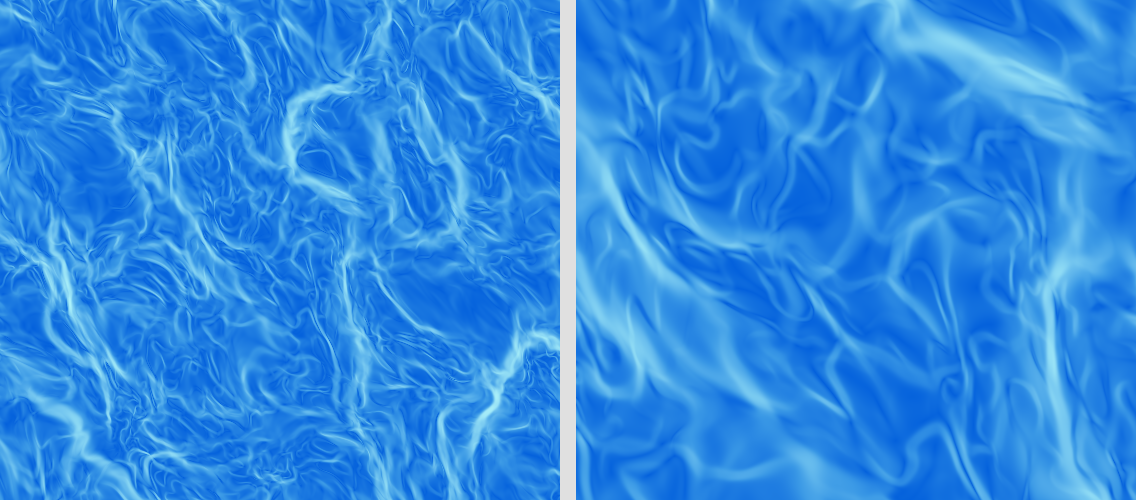
Left, the full canvas; right, a detail of the centre.
A WebGL 1 fragment shader for this texture:

```glsl
precision highp float;
// Slope map of rugged terrain: pale cliffs and wispy folds on deep blue flats.
// The height is a sum of warped, patchy noise steps, and the colour shows how
// steep it is: each step turns into a ragged pale ribbon with crisp edges.

uniform vec2 u_resolution;

const vec3 FLAT_BLUE = vec3(0.0, 0.365, 0.86);
const vec3 SLOPE_BLUE = vec3(0.23, 0.60, 0.90);
const vec3 CLIFF_PALE = vec3(0.46, 0.78, 0.94);
const float SLOPE_MID = 0.61;      // steepness shown as SLOPE_BLUE
const float SLOPE_HIGH = 1.10;     // steepness shown as CLIFF_PALE
const float SLOPE_LIMIT = 1.55;    // steepness approached by the sheerest cliffs
const float SLOPE_LIFT = 0.04;     // faint tone left on level ground

const vec2 GRAIN_DIR = vec2(0.56, -0.83);   // main run of the cliffs
const vec2 GRAIN_STRETCH = vec2(0.80, 1.10);
const float BASE_FREQ = 2.8;
const float FREQ_STEP = 1.75;
const float CLIFF_GAIN = 1.12;     // steepness of the largest cliffs
const float GAIN_STEP = 0.82;
const float CLIFF_WIDTH = 0.048;
const float WIDTH_STEP = 1.22;
const float ROLLING = 0.16;        // gentle slopes between the cliffs
const float WARP = 0.30;
const float SAMPLE_STEP = 0.0012;
const vec2 SEED = vec2(17.3, 41.9);

const mat2 TURN = mat2(0.8, 0.6, -0.6, 0.8);

float hash(vec2 p) {
  vec3 q = fract(p.xyx * 0.1031);
  q += dot(q, q.yzx + 33.33);
  return fract((q.x + q.y) * q.z);
}

// Dot product of a random unit gradient with the offset from its corner
float corner(vec2 cell, vec2 offset) {
  float angle = 6.2832 * hash(cell);
  return dot(vec2(cos(angle), sin(angle)), offset);
}

float noise(vec2 p) {
  vec2 i = floor(p), f = fract(p);
  vec2 u = f * f * f * (f * (f * 6.0 - 15.0) + 10.0);
  vec2 e = vec2(1.0, 0.0);
  return mix(mix(corner(i, f), corner(i + e.xy, f - e.xy), u.x),
             mix(corner(i + e.yx, f - e.yx), corner(i + e.xx, f - e.xx), u.x), u.y);
}

// Bends the ground at three scales so that lines wander and crinkle
vec2 warp(vec2 p) {
  float freq = 5.0;
  for (int i = 0; i < 3; i++) {
    vec2 q = p * freq + SEED;
    p += WARP / freq * vec2(noise(q), noise(q + SEED.yx));
    freq *= 2.7;
  }
  return p;
}

// Ramp with slope one near zero that turns level beyond the given width
float ledge(float n, float width) {
  float x = n / width;
  return n / sqrt(sqrt(1.0 + x * x * x * x));
}

float height(vec2 p) {
  vec2 across = vec2(-GRAIN_DIR.y, GRAIN_DIR.x);
  vec2 q = warp(vec2(dot(p, GRAIN_DIR), dot(p, across)) * GRAIN_STRETCH);
  float freq = BASE_FREQ, gain = CLIFF_GAIN, width = CLIFF_WIDTH;
  float total = 0.0;
  for (int i = 0; i < 6; i++) {
    float n = noise(q * freq + SEED);
    float patches = noise(q * min(freq * 0.65, 7.0) + SEED.yx);
    float strength = smoothstep(-0.28, 0.36, patches);
    total += gain / freq * (strength * ledge(n, width) + ROLLING * n);
    q = TURN * q + SEED.yx * 0.1;
    freq *= FREQ_STEP;
    gain *= GAIN_STEP;
    width *= WIDTH_STEP;
  }
  return total;
}

vec3 slopeColour(float slope) {
  float tone = SLOPE_LIFT + SLOPE_LIMIT * (1.0 - exp(-slope / SLOPE_LIMIT));
  vec3 low = mix(FLAT_BLUE, SLOPE_BLUE, min(tone / SLOPE_MID, 1.0));
  float rise = max(tone - SLOPE_MID, 0.0);
  return low + (CLIFF_PALE - SLOPE_BLUE) * rise / (SLOPE_HIGH - SLOPE_MID);
}

void main() {
  vec2 p = gl_FragCoord.xy / u_resolution.y;
  vec2 e = vec2(SAMPLE_STEP, 0.0);
  float here = height(p);
  vec2 gradient = vec2(height(p + e.xy), height(p + e.yx)) - here;
  gl_FragColor = vec4(slopeColour(length(gradient) / SAMPLE_STEP), 1.0);
}
```
